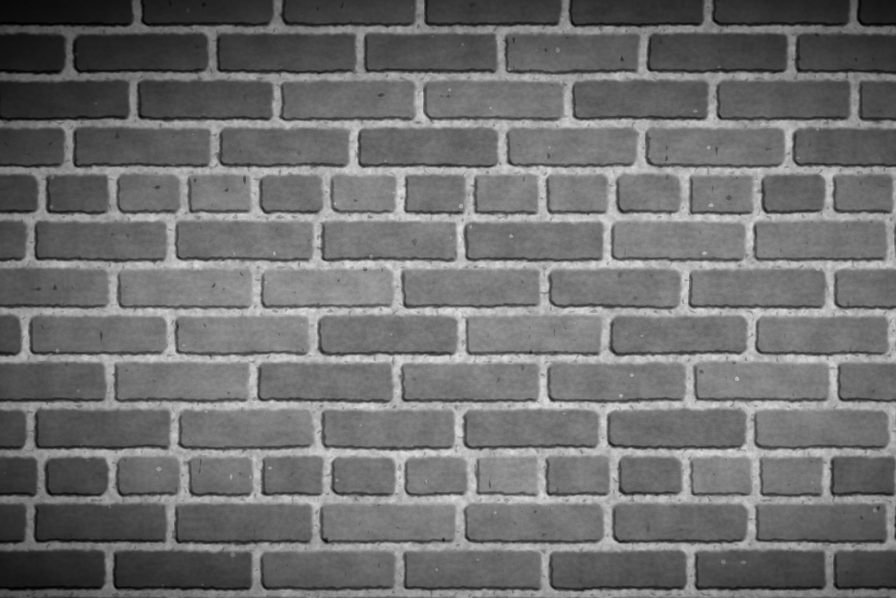
A WebGL 2 fragment shader for this texture:

```glsl
#version 300 es
precision highp float;
// Grey brick wall with pale rough mortar, two header courses and a dark vignette.

uniform vec2 u_resolution;
out vec4 outColor;

// Lengths are fractions of the canvas height.
const float COURSE = 0.0786;        // height of one course with its joint
const float TOP_COURSE = 0.0488;    // visible part of the top course
const float STRETCHER = 0.2412;     // length of one long brick with its joint
const float HEADER = 0.1195;        // length of one short brick with its joint
const vec2 HALF_JOINT = vec2(0.0072, 0.0068);
const float BRICK_GREY = 0.51;
const float MORTAR_GREY = 0.75;

float hash(vec2 p) {
    vec3 q = fract(vec3(p.xyx) * 0.1031);
    q += dot(q, q.yzx + 33.33);
    return fract((q.x + q.y) * q.z);
}

vec2 gradient(vec2 cell) {
    float angle = 6.28318 * hash(cell);
    return vec2(cos(angle), sin(angle));
}

// Gradient noise, roughly -0.7 to 0.7
float noise(vec2 p) {
    vec2 i = floor(p), f = fract(p);
    vec2 w = f * f * f * (f * (f * 6.0 - 15.0) + 10.0);
    vec2 e = vec2(0.0, 1.0);
    float low = mix(dot(gradient(i), f), dot(gradient(i + e.yx), f - e.yx), w.x);
    float high = mix(dot(gradient(i + e), f - e), dot(gradient(i + 1.0), f - 1.0), w.x);
    return mix(low, high, w.y);
}

float fbm(vec2 p) {
    float sum = 0.0, amp = 0.6;
    for (int i = 0; i < 3; i++) {
        sum += amp * noise(p);
        p = p * 2.03 + 17.3;
        amp *= 0.55;
    }
    return sum;
}

float roundedBox(vec2 p, vec2 halfSize, float radius) {
    vec2 q = abs(p) - halfSize + radius;
    return length(max(q, 0.0)) + min(max(q.x, q.y), 0.0) - radius;
}

// Position of the first upright joint in a course
float courseOffset(float course, bool isHeader) {
    if (isHeader) return 0.071;
    bool even = mod(course, 2.0) < 0.5;
    if (course < 4.0) return even ? 0.225 : 0.115;
    return even ? 0.186 : 0.048;
}

float jointShift(float joint, float course) {
    return (hash(vec2(joint + 31.0, course + 7.0)) - 0.5) * 0.044;
}

// Light falls off from a spot right of the middle
float vignette(vec2 p, vec2 centre) {
    vec2 d = p - centre;
    float q = dot(d * d, vec2(0.8, 2.6));
    return exp(-1.5 * q * q);
}

float mortarTone(vec2 p) {
    float crumbs = smoothstep(0.25, 0.5, noise(p * 95.0 + 40.0));
    return MORTAR_GREY + 0.22 * fbm(p * 80.0) + 0.12 * noise(p * 14.0) - 0.16 * crumbs;
}

float brickTone(vec2 p, float seed) {
    vec2 q = p + seed * 19.0;
    float grain = 0.085 * fbm(q * vec2(100.0, 120.0)) + 0.07 * noise(q * 24.0);
    float streaks = 0.035 * noise(q * vec2(18.0, 90.0));
    float pits = smoothstep(0.42, 0.58, noise(q * vec2(72.0, 52.0)));
    float specks = smoothstep(0.5, 0.62, noise(q * 60.0 + 80.0));
    return BRICK_GREY + 0.13 * (seed - 0.5) + grain + streaks - 0.26 * pits * seed + 0.2 * specks;
}

void main() {
    vec2 p = gl_FragCoord.xy / u_resolution.y;
    float pixel = 1.0 / u_resolution.y;
    vec2 bent = p + 0.0035 * vec2(noise(p * 9.0 + 5.0), noise(p * 7.0));

    // Course, then brick between two uneven joints
    float rowCoord = (1.0 - bent.y - TOP_COURSE) / COURSE + 1.0;
    float course = floor(rowCoord);
    bool isHeader = abs(mod(course, 6.0) - 4.0) < 0.5;
    float pitch = isHeader ? HEADER : STRETCHER;
    float along = (bent.x - courseOffset(course, isHeader)) / pitch;
    float brick = floor(along);
    float left = jointShift(brick, course);
    float right = 1.0 + jointShift(brick + 1.0, course);
    float seed = hash(vec2(brick + 51.0, course + 13.0));

    // Worn brick outline
    vec2 local = vec2((along - brick - 0.5 * (left + right)) * pitch, (0.5 - fract(rowCoord)) * COURSE);
    vec2 halfSize = 0.5 * vec2((right - left) * pitch, COURSE) - HALF_JOINT;
    float radius = mix(0.006, 0.015, hash(vec2(seed * 91.0, course)));
    float wear = 0.0022 * noise(p * 38.0) + 0.0022 * noise(p * 100.0);
    float edge = roundedBox(local, halfSize, radius) + wear;
    float cover = 1.0 - smoothstep(-0.0022 - pixel, 0.0022 + pixel, edge);

    // Shadow on the left and lower rims, faint shine on the opposite ones
    vec2 toLight = vec2(0.0025, 0.0030);
    float slope = (roundedBox(local + toLight, halfSize, radius) - roundedBox(local - toLight, halfSize, radius)) / 0.0078;
    float rim = 1.0 - smoothstep(0.0, 0.0055, abs(edge + 0.001));
    float relief = rim * (slope < 0.0 ? 0.36 * slope : 0.07 * slope);

    float light = vignette(p, vec2(0.86, 0.46));
    float brickGrey = brickTone(p, seed) * light;
    float mortarGrey = mortarTone(p) * pow(light, 0.5);
    float grey = mix(mortarGrey, brickGrey, cover) + relief * sqrt(light);
    outColor = vec4(vec3(clamp(grey, 0.0, 1.0)), 1.0);
}
```
